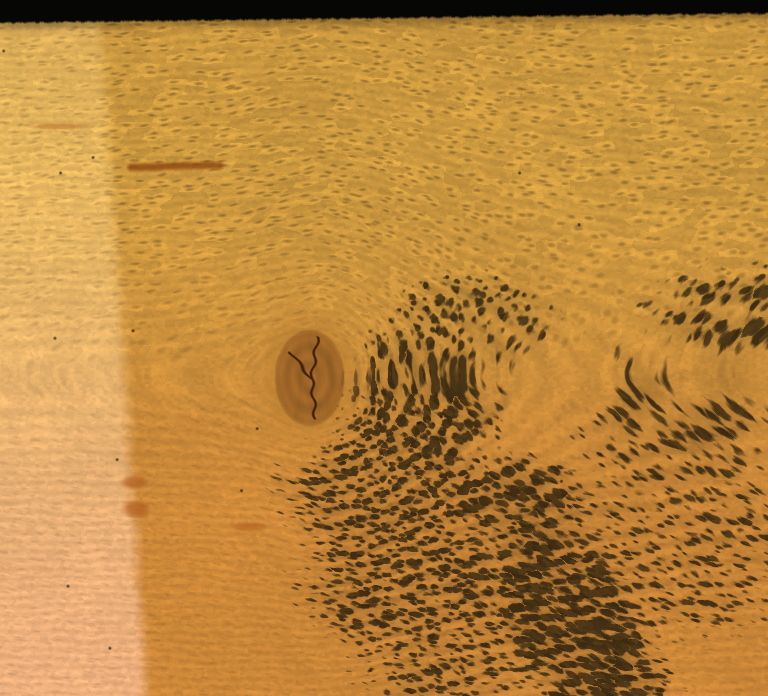
This texture is drawn by a Shadertoy shader. Its source:

```glsl
const vec2 KNOT = vec2(0.445, 0.457);

vec2 hash2(vec2 p) {
    vec3 q = fract(vec3(p.xyx) * vec3(0.1031, 0.1030, 0.0973));
    q += dot(q, q.yzx + 33.33);
    return fract((q.xx + q.yz) * q.zy);
}

// x: distance to the nearest cell point, y: random value of that cell
vec2 cellular(vec2 p) {
    vec2 cell = floor(p), best = vec2(9.0, 0.0);
    for (int j = -1; j <= 1; j++)
    for (int i = -1; i <= 1; i++) {
        vec2 id = cell + vec2(i, j);
        vec2 rnd = hash2(id);
        float d = length(id + 0.1 + 0.8 * rnd - p);
        if (d < best.x) best = vec2(d, fract(rnd.x * 7.0 + rnd.y * 13.0));
    }
    return best;
}

float waves(vec2 p) {
    float sum = 0.0, amp = 0.5;
    for (int i = 0; i < 4; i++) {
        sum += amp * sin(p.x + 1.7 * sin(p.y)) * cos(p.y + 0.8 * sin(p.x));
        p = mat2(1.5, 1.1, -1.1, 1.5) * p + 2.3;
        amp *= 0.55;
    }
    return sum;
}

float segment(vec2 p, vec2 a, vec2 b) {
    vec2 ap = p - a, ab = b - a;
    return length(ap - ab * clamp(dot(ap, ab) / dot(ab, ab), 0.0, 1.0));
}

float below(float edge, float soft, float x) {
    return 1.0 - smoothstep(edge - soft, edge + soft, x);
}

float patchMask(vec2 p, vec2 centre, vec2 radii, float strength) {
    return strength * below(0.9, 0.45, length((p - centre) / radii));
}

// x runs along the fibres, y counts growth rings bent around the knot
vec2 grainSpace(vec2 p) {
    vec2 d = p - KNOT;
    float reach = d.x > 0.0 ? 0.27 : 0.085;
    float bend = d.x * d.x / (1.0 + d.x * d.x / (reach * reach));
    return vec2(d.x - sqrt(d.y * d.y + 0.0006) + 0.25 * d.y, sqrt(d.y * d.y + bend));
}

float mouldMask(vec2 p) {
    float m = patchMask(p, vec2(0.605, 0.41), vec2(0.12, 0.13), 0.95);
    m = max(m, patchMask(p, vec2(0.54, 0.29), vec2(0.16, 0.09), 0.78));
    m = max(m, patchMask(p, vec2(0.60, 0.17), vec2(0.18, 0.13), 0.76));
    m = max(m, patchMask(p, vec2(0.65, 0.05), vec2(0.15, 0.11), 0.62));
    m = max(m, patchMask(p, vec2(0.74, 0.28), vec2(0.13, 0.07), 0.88));
    m = max(m, patchMask(p + vec2(0.35 * (p.y - 0.1), 0.0), vec2(0.825, 0.1), vec2(0.125, 0.2), 1.05));
    m = max(m, patchMask(p, vec2(0.68, 0.54), vec2(0.13, 0.075), 0.66));
    m = max(m, patchMask(p, vec2(1.07, 0.55), vec2(0.15, 0.075), 0.72));
    m = max(m, patchMask(p, vec2(0.98, 0.39), vec2(0.17, 0.13), 0.60));
    return max(m, patchMask(p, vec2(0.99, 0.22), vec2(0.20, 0.15), 0.57));
}

void mainImage(out vec4 fragColor, in vec2 fragCoord) {
    vec2 p = fragCoord / iResolution.y;
    vec2 wobble = 0.004 * vec2(waves(p * 37.0), waves(p * 31.0 + 8.0));
    vec2 grain = grainSpace(p + wobble);

    // Board tone and the pale strip on its left
    vec3 wood = mix(vec3(0.80, 0.53, 0.22), vec3(0.80, 0.60, 0.25), smoothstep(0.2, 0.8, p.y));
    vec3 pale = mix(vec3(0.93, 0.69, 0.50), vec3(0.91, 0.73, 0.39), smoothstep(0.0, 0.85, p.y));
    float strip = below(mix(0.21, 0.143, p.y), 0.014, p.x + wobble.x);
    wood = mix(wood, pale, strip * mix(0.95, 0.7, smoothstep(0.5, 1.0, p.y)));
    wood *= 1.0 + 0.04 * waves(p * 9.0);

    // Fine growth lines and torn fibres
    float rough = smoothstep(0.4, 0.75, p.y) * (1.0 - 0.6 * strip);
    wood *= 1.0 + 0.03 * sin(grain.y * 500.0 + 2.0 * waves(p * 14.0));
    vec2 fibre = cellular(grain * vec2(38.0, 120.0));
    wood *= 1.0 + (0.05 + 0.09 * rough) * (fibre.y - 0.5);
    wood *= 1.0 - (0.07 + 0.17 * rough) * below(0.22, 0.16, fibre.x) * step(0.45, fibre.y);
    vec2 dust = cellular(p * vec2(160.0, 210.0));
    wood *= 0.97 + 0.07 * dust.y;

    // Mould flecks strung along the rings
    float mould = mouldMask(p + 5.0 * wobble);
    mould *= 1.0 + 0.22 * waves(p * 24.0 + 3.0);
    mould *= 0.87 + 0.24 * sin(grain.y * 300.0 + 2.5 * waves(p * 18.0));
    vec2 fleck = cellular(grain * vec2(48.0, 95.0) + 17.0);
    vec2 grit = cellular(grain * vec2(110.0, 150.0) + 5.0);
    float spread = mould * (0.50 + 0.35 * fleck.y);
    float ink = below(spread, 0.14, fleck.x + 0.3 * (grit.x - 0.3) + 0.05);
    ink *= smoothstep(0.1, 0.4, mould);
    wood *= 1.0 - 0.16 * smoothstep(0.2, 1.0, mould);
    wood = mix(wood, vec3(0.20, 0.145, 0.06) * (0.7 + 0.6 * grit.y), 0.83 * ink);

    // Knot, its halo and the forked crack
    vec2 k = p - KNOT;
    float oval = length(k / vec2(0.050, 0.069));
    wood = mix(wood, vec3(0.74, 0.50, 0.19), 0.55 * below(1.35, 0.5, oval));
    vec3 heart = vec3(0.60, 0.38, 0.15) * (1.0 + 0.06 * sin(oval * 17.0) + 0.08 * waves(k * vec2(140.0, 40.0)));
    wood = mix(wood, heart, 0.92 * below(0.96, 0.07, oval));
    wood *= 1.0 - 0.18 * below(0.0, 0.07, abs(oval - 0.98));
    vec2 c = k + vec2(0.0025 * sin(k.y * 210.0), 0.0);
    vec2 fork = vec2(0.003, -0.002);
    float crack = min(segment(c, fork, vec2(0.011, 0.058)), segment(c, fork, vec2(0.008, -0.058)));
    crack = min(crack, segment(c, fork, vec2(-0.027, 0.036)));
    wood = mix(wood, vec3(0.20, 0.10, 0.03), 0.9 * below(0.0018, 0.0015, crack));

    // Rust scratch and stains
    float scratch = segment(p + 0.4 * wobble, vec2(0.188, 0.760), vec2(0.316, 0.762));
    wood = mix(wood, vec3(0.55, 0.28, 0.07), 0.8 * below(0.005, 0.004, scratch));
    float stain = patchMask(p, vec2(0.193, 0.307), vec2(0.018, 0.010), 0.65);
    stain = max(stain, patchMask(p, vec2(0.196, 0.269), vec2(0.019, 0.012), 0.7));
    stain = max(stain, patchMask(p, vec2(0.358, 0.243), vec2(0.025, 0.006), 0.55));
    stain = max(stain, patchMask(p, vec2(0.085, 0.818), vec2(0.045, 0.004), 0.4));
    wood = mix(wood, vec3(0.68, 0.36, 0.11), stain);

    // Scattered dark specks
    for (int i = 0; i < 16; i++) {
        vec2 spot = hash2(vec2(float(i) + 2.0, 9.0)) * vec2(1.1, 0.95);
        wood *= 1.0 - 0.6 * below(0.002, 0.0015, length(p - spot));
    }

    // Frayed upper edge against the dark backdrop
    float edge = mix(0.967, 0.981, p.x / 1.103) + 0.0025 * waves(p * vec2(190.0, 60.0));
    wood *= 1.0 - 0.25 * smoothstep(edge - 0.02, edge, p.y);
    wood = mix(vec3(0.025, 0.022, 0.018), wood, below(edge, 0.0025, p.y));
    fragColor = vec4(clamp(wood, 0.0, 1.0), 1.0);
}
```
